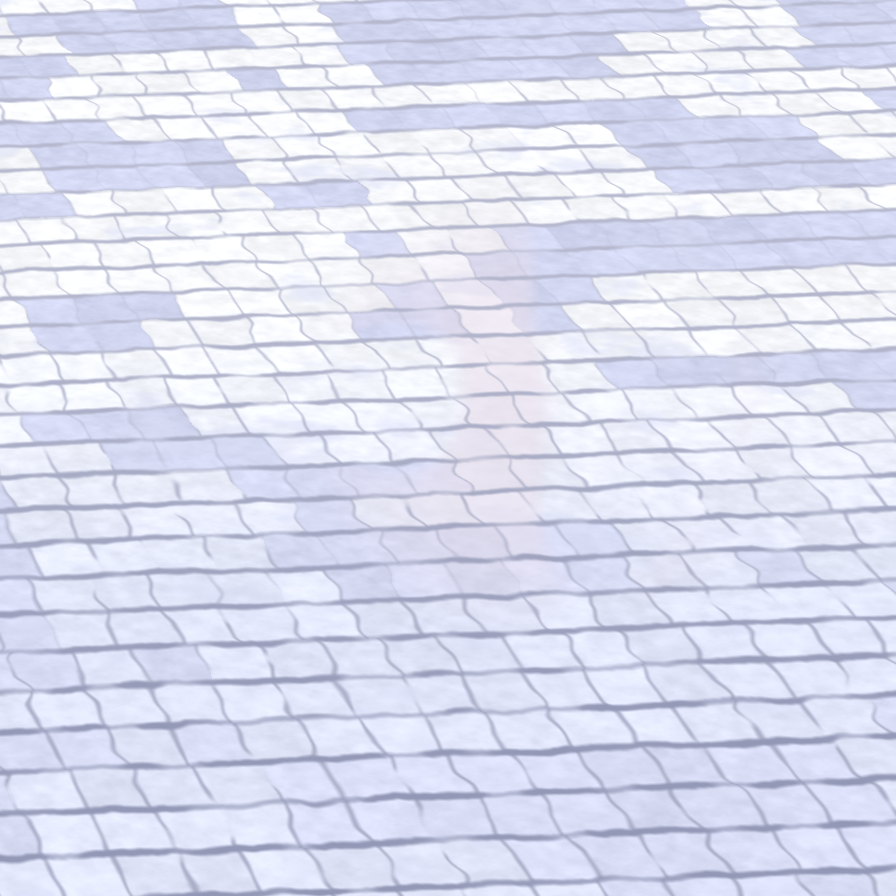
A Shadertoy shader for this texture:

```glsl
// Sunlit pavement of pale square setts in perspective, with a woven light and lavender pattern.

// Perspective of the floor
const float HORIZON = 2.931;    // height of the vanishing line
const float VANISH_X = -1.148;  // where the columns converge
const float TILT = 0.04;        // rise of the rows to the right
const float COLUMNS = 39.2;     // column density
const float ROWS = 167.7;       // row density
const vec2 PHASE = vec2(0.1, 0.05);

// Pattern and joints
const float ROW_PERIOD = 5.0;
const float COLUMN_PERIOD = 10.0;
const float ROW_JOINT = 0.0038;
const float COLUMN_JOINT = 0.0023;
const float SOFTNESS = 0.0026;
const float WOBBLE = 0.22;

// Colours
const vec3 WHITE_STONE = vec3(0.975, 0.982, 0.995);
const vec3 PALE_STONE = vec3(0.885, 0.905, 0.985);
const vec3 LAVENDER_STONE = vec3(0.825, 0.842, 0.945);
const vec3 SHADED_STONE = vec3(0.855, 0.872, 0.968);
const vec3 LIGHT_GROUT = vec3(0.73, 0.74, 0.82);
const vec3 DARK_GROUT = vec3(0.57, 0.59, 0.71);
const vec3 STAIN = vec3(0.91, 0.87, 0.92);

float hash(vec2 p) {
    vec3 q = fract(vec3(p.xyx) * 0.1031);
    q += dot(q, q.yzx + 33.33);
    return fract((q.x + q.y) * q.z);
}

float noise(vec2 p) {
    vec2 i = floor(p), f = fract(p);
    f = f * f * (3.0 - 2.0 * f);
    return mix(mix(hash(i), hash(i + vec2(1, 0)), f.x),
               mix(hash(i + vec2(0, 1)), hash(i + vec2(1, 1)), f.x), f.y);
}

float fbm(vec2 p) {
    float sum = 0.0, gain = 0.5;
    for (int i = 0; i < 4; i++) {
        sum += gain * noise(p);
        p = p * 2.03 + 17.1;
        gain *= 0.5;
    }
    return sum;
}

// 1 for a light stone, 0 for a lavender one
float wovenPattern(vec2 tile) {
    float stripRow = step(abs(mod(tile.y, ROW_PERIOD) - 1.0), 0.5);
    stripRow *= step(0.25, hash(vec2(floor(tile.x / 6.0), tile.y)));
    float stripColumn = step(COLUMN_PERIOD - 2.5, mod(tile.x, COLUMN_PERIOD));
    stripColumn *= step(0.2, hash(vec2(tile.x + 40.0, floor(tile.y / 3.0))));
    float shift = floor(3.0 * hash(vec2(tile.y, 5.0)));
    float patches = step(0.62, hash(floor(vec2((tile.x + shift) / 4.0, tile.y / 2.0)) + 71.0));
    return max(max(stripRow, stripColumn), patches);
}

// Coverage of a joint at a distance from its centre line
float joint(float dist, float halfWidth, float soft) {
    return 1.0 - smoothstep(halfWidth - soft, halfWidth + soft, dist);
}

void mainImage(out vec4 fragColor, in vec2 fragCoord) {
    vec2 p = fragCoord / iResolution.xy;
    float depth = HORIZON - p.y + TILT * p.x;
    float near = smoothstep(0.75, 0.1, p.y);
    float soft = max(SOFTNESS * mix(0.7, 1.0, near), 0.8 / iResolution.y);

    // Floor coordinates, one unit per stone, with hand laid irregularity
    vec2 floorPos = vec2(COLUMNS * (p.x - VANISH_X), ROWS) / depth - PHASE;
    vec2 grid = floorPos;
    grid.y += WOBBLE * (fbm(floorPos * vec2(1.6, 0.8)) - 0.47);
    float row = floor(grid.y);
    grid.x += 0.35 * (hash(vec2(row, 9.0)) - 0.5);
    grid.x += WOBBLE * (noise(floorPos * vec2(1.3, 2.5) + 30.0) - 0.5);
    vec2 tile = floor(grid);
    vec2 edge = 0.5 - abs(fract(grid) - 0.5);

    // Stone colour: contrast fades towards the viewer
    float light = wovenPattern(tile);
    vec3 lightStone = mix(WHITE_STONE, PALE_STONE, smoothstep(0.72, 0.25, p.y));
    vec3 darkStone = mix(LAVENDER_STONE, SHADED_STONE, near);
    vec3 color = mix(darkStone, lightStone, light);
    color += 0.045 * (hash(tile + 13.0) - 0.5);

    // Wear: mottling, scuffed patches and faint warm stains
    float mottle = fbm(floorPos * vec2(4.0, 5.0));
    color += 0.10 * (mottle - 0.47);
    float scuff = smoothstep(0.58, 0.75, fbm(floorPos * vec2(0.7, 1.1) + 50.0));
    color = mix(color, SHADED_STONE, 0.5 * scuff);
    float middle = smoothstep(0.3, 0.1, length(p - vec2(0.6, 0.55)));
    color = mix(color, STAIN, 0.6 * middle * smoothstep(0.5, 0.7, noise(p * 9.0)));

    // Joints, measured in canvas units
    vec2 dist = edge * vec2(depth / COLUMNS, depth * depth / ROWS);
    float wear = noise(floorPos * vec2(1.7, 3.1) + 80.0);
    float size = mix(0.55, 1.0, near) * mix(0.6, 1.2, wear);
    float across = joint(dist.y, ROW_JOINT * size, soft);
    float along = joint(dist.x * 0.85, COLUMN_JOINT * size, soft);
    across *= mix(0.6, 1.0, smoothstep(0.15, 0.5, wear));
    along *= mix(0.3, 0.85, max(light, near)) * smoothstep(0.05, 0.4, noise(grid * 1.9 + 7.0));
    vec3 grout = mix(LIGHT_GROUT, DARK_GROUT, near * 0.85 + 0.15 * wear);
    color = mix(color, mix(grout, LIGHT_GROUT, 0.4), along);
    color = mix(color, grout, across);

    fragColor = vec4(clamp(color, 0.0, 1.0), 1.0);
}
```
